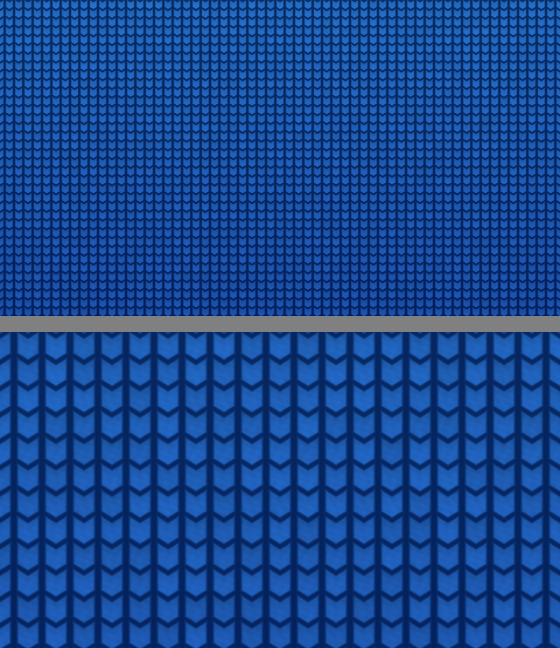
Top: the whole. Bottom: its middle third, enlarged.
Write a Shadertoy shader that draws this pattern.

```glsl
// Blue knitted fabric: 60 columns by 36 rows of stitches with V-shaped ends.
// Each stitch is cut by a folded chevron and a column seam, then shaded softly
// over a vertical blue gradient with slight yarn variation.

float hash(vec2 p) {
    return fract(sin(dot(p, vec2(127.1, 311.7))) * 43758.5);
}

// Layered sines give fine uneven fibres.
float fibres(vec2 p) {
    return 0.5 * sin(p.x * 17.0 + 2.0 * sin(p.y * 5.0))
         + 0.5 * sin(p.y * 23.0 + p.x * 9.0);
}

void mainImage(out vec4 fragColor, in vec2 fragCoord) {
    vec2 uv = fragCoord / iResolution.xy;
    vec2 grid = uv * vec2(60.0, 36.0) + vec2(0.5, 0.15);
    vec2 pixel = vec2(60.0, 36.0) / iResolution.xy;

    // Fold each column about its centre to turn rows into chevrons.
    float side = abs(fract(grid.x) - 0.5);
    float chevron = grid.y - 0.65 * side;
    vec2 stitch = floor(vec2(grid.x, chevron));
    float along = fract(chevron);
    float edge = min(along, 1.0 - along);

    // Dark gaps between columns and between stitches.
    float seam = smoothstep(0.31 - 0.3 * pixel.x, 0.43 + 0.3 * pixel.x, side);
    float gap = 1.0 - smoothstep(0.04, 0.16 + 0.4 * pixel.y, edge);
    float shadow = max(seam, gap * 0.95);

    // Rounded yarn, brightest just above the lower tip.
    float body = 1.03 - 0.12 * smoothstep(0.4, 1.0, along) - 0.3 * side * side;
    body += 0.08 * (hash(stitch) - 0.5) + 0.03 * fibres(grid);

    vec3 yarn = mix(vec3(0.105, 0.31, 0.66), vec3(0.135, 0.42, 0.76), uv.y);
    vec3 gapColor = mix(vec3(0.01, 0.12, 0.36), vec3(0.025, 0.165, 0.385), uv.y);
    fragColor = vec4(mix(yarn * body, gapColor, shadow), 1.0);
}
```
